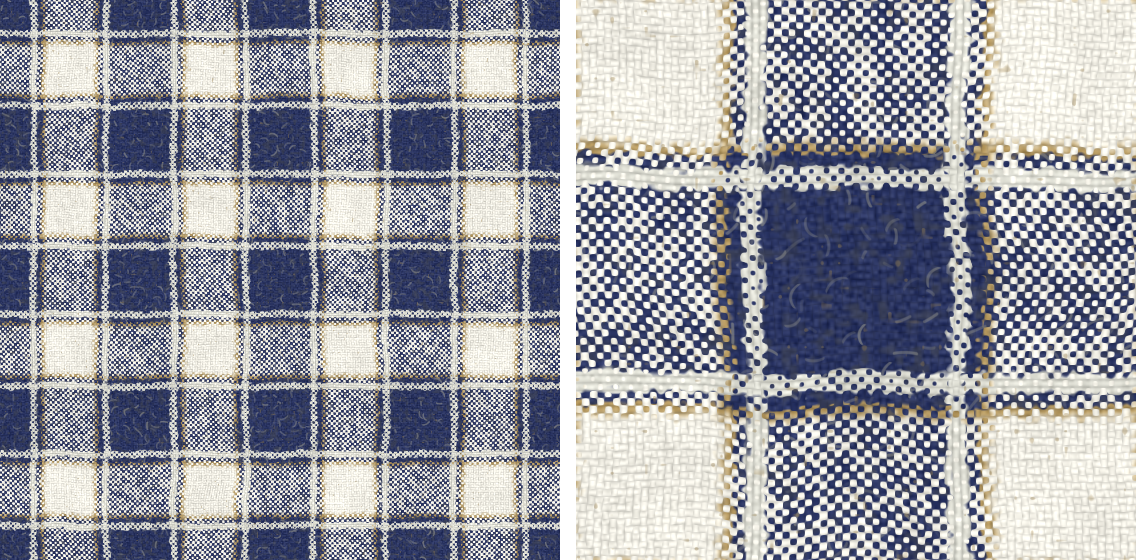
Left, the full canvas; right, a detail of the centre.
A Shadertoy shader for this pattern:

```glsl
// Woven wool check: navy and cream squares edged by pale and tan yarns.
// One symmetric stripe sequence colours both warp and weft; a wobbling plain
// weave picks the upper thread, and stray fibres and grain roughen the cloth.

const float PI = 3.14159265;
const float REPEATS = 4.0;
const float THREADS = 224.0;    // even, so the over-under weave wraps
const float FIBRE_CELLS = 60.0;

const vec3 NAVY  = vec3(0.17, 0.21, 0.39);
const vec3 PALE  = vec3(0.88, 0.88, 0.84);
const vec3 TAN   = vec3(0.70, 0.59, 0.37);
const vec3 CREAM = vec3(0.97, 0.96, 0.92);
const vec3 FLUFF = vec3(0.58, 0.58, 0.55);

float hash(vec2 p) {
    return fract(sin(dot(p, vec2(127.1, 311.7))) * 43758.5453);
}

// Value noise over the unit square that wraps after a whole number of cells.
float tileNoise(vec2 uv, vec2 cells, float seed) {
    vec2 p = uv * cells, i = floor(p), f = fract(p);
    vec2 a = mod(i, cells) + seed, b = mod(i + 1.0, cells) + seed;
    f = f * f * (3.0 - 2.0 * f);
    return mix(mix(hash(a), hash(vec2(b.x, a.y)), f.x),
               mix(hash(vec2(a.x, b.y)), hash(b), f.x), f.y);
}

// Distance from the middle of the nearest navy stripe, in repeats (0 to 0.5).
float stripeDistance(float u) {
    return abs(fract(u * REPEATS + 0.5) - 0.5);
}

float paleBand(float d, float soft) {
    return smoothstep(0.219 - soft, 0.219 + soft, d)
         * (1.0 - smoothstep(0.267 - soft, 0.267 + soft, d));
}

vec3 yarnColour(float d, float soft) {
    vec3 c = mix(NAVY, PALE, paleBand(d, soft));
    c = mix(c, TAN, smoothstep(0.298 - soft, 0.298 + soft, d));
    return mix(c, CREAM, smoothstep(0.305, 0.345, d));
}

// Short bent hairs, at most one per cell, with random place and direction.
float fibres(vec2 uv, float pixel) {
    vec2 p = uv * FIBRE_CELLS, base = floor(p);
    float cover = 0.0;
    for (int y = -1; y <= 1; y++)
    for (int x = -1; x <= 1; x++) {
        vec2 cell = base + vec2(x, y);
        vec2 id = mod(cell, FIBRE_CELLS);
        vec2 q = p - cell - vec2(hash(id + 3.1), hash(id + 7.7));
        float angle = 2.0 * PI * hash(id + 13.3);
        float c = cos(angle), s = sin(angle);
        q = vec2(c * q.x + s * q.y, c * q.y - s * q.x);
        q.y += (hash(id + 19.9) - 0.5) * 2.4 * q.x * q.x;
        float halfLength = mix(0.12, 0.42, hash(id + 23.5));
        float dist = length(vec2(max(abs(q.x) - halfLength, 0.0), q.y));
        float hair = 1.0 - smoothstep(0.02, 0.05 + pixel * FIBRE_CELLS, dist);
        cover = max(cover, hair * hash(id + 31.7));
    }
    return cover;
}

void mainImage(out vec4 fragColor, in vec2 fragCoord) {
    vec2 uv = fragCoord / iResolution.xy;
    float pixel = 1.0 / min(iResolution.x, iResolution.y);

    // Uneven tension: each thread drifts sideways along its length.
    vec2 drift = vec2(tileNoise(uv, vec2(8.0, 20.0), 5.0),
                      tileNoise(uv, vec2(20.0, 8.0), 43.0)) - 0.5;
    vec2 cloth = uv + 0.0065 * drift;

    // Frayed stripe edges.
    vec2 fray = vec2(tileNoise(uv, vec2(THREADS), 11.0),
                     tileNoise(uv, vec2(THREADS), 71.0)) - 0.5;
    vec2 d = vec2(stripeDistance(cloth.x), stripeDistance(cloth.y)) + 0.024 * fray;
    float soft = 0.004 + pixel * REPEATS * 0.5;

    // Plain weave; the thick pale yarns push to the top.
    vec2 wave = sin(PI * cloth * THREADS);
    float heft = paleBand(d.x, soft) - paleBand(d.y, soft);
    float slub = tileNoise(uv, vec2(150.0), 29.0) - 0.5;
    float lift = wave.x * wave.y + 0.42 * heft + 0.8 * slub;
    float edge = 0.2 + 0.5 * pixel * THREADS;
    float warpOver = smoothstep(-edge, edge, lift);
    vec3 colour = mix(yarnColour(d.y, soft), yarnColour(d.x, soft), warpOver);

    // Rounded threads, fine grain and broad mottling.
    float ridge = mix(abs(wave.y), abs(wave.x), warpOver);
    float grain = tileNoise(uv, vec2(420.0), 83.0) - 0.5;
    float mottle = tileNoise(uv, vec2(28.0), 97.0) - 0.5;
    colour *= 0.87 + 0.16 * ridge + 0.06 * mottle;
    colour += 0.13 * grain;

    // Greyed wool and pale hairs show on the dark squares.
    float dark = 1.0 - smoothstep(0.25, 0.65, colour.g);
    float dusty = smoothstep(0.45, 0.9, tileNoise(uv, vec2(190.0), 59.0));
    colour = mix(colour, vec3(0.27, 0.28, 0.31), 0.5 * dark * dusty);
    colour = mix(colour, FLUFF, (0.08 + 0.52 * dark) * fibres(cloth, pixel));

    // Sparse tan flecks.
    float fleck = smoothstep(0.87, 0.97, tileNoise(uv, vec2(200.0), 131.0));
    colour = mix(colour, TAN * 0.85, 0.4 * fleck);

    fragColor = vec4(clamp(colour, 0.0, 1.0), 1.0);
}
```
